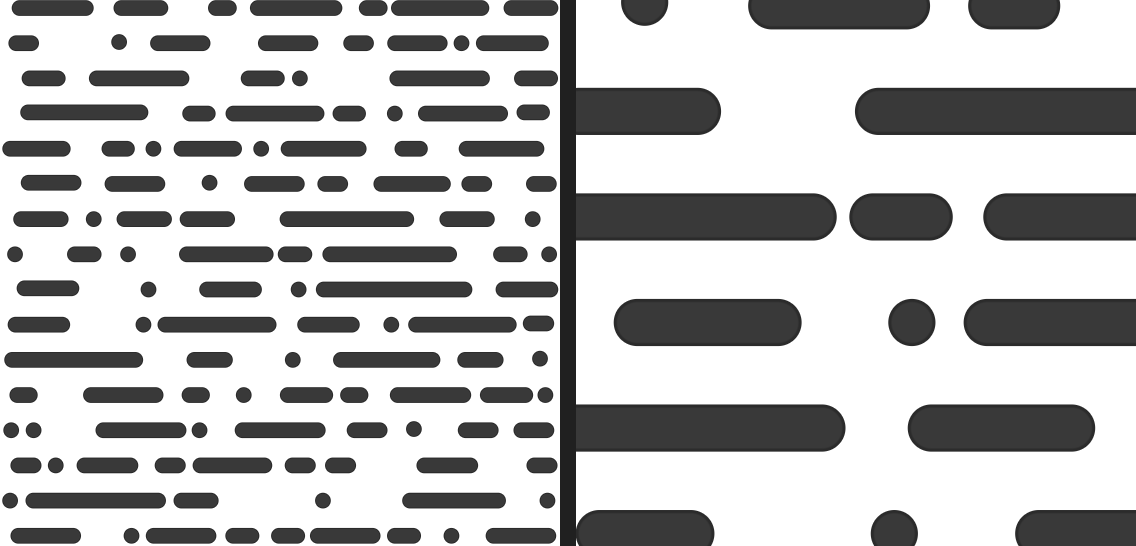
Left: the whole. Right: its middle third, enlarged.
Give the GLSL for this pattern, as a WebGL 2 fragment shader.

```glsl
#version 300 es
precision highp float;
// Sixteen rows of dark rounded dashes and dots on white.
// Each row draws hashed dash lengths and gaps, then scales both so the
// row spans the canvas exactly; every dash is a capsule distance.
uniform vec2 u_resolution;
out vec4 fragColor;

const float RADIUS = 0.0144;

float hash(float row, float k) {
    return fract(sin(row * 127.1 + k * 311.7 + 4.3) * 43758.55);
}

// Relative straight length of a dash: dot, short, medium or long.
// Golden-ratio steps keep every row a mix of all four.
float bodyLength(float row, float i) {
    float kind = fract(hash(row, 40.0) + i * 0.618 + 0.35 * hash(row, i));
    if (kind < 0.22) return 0.0;
    if (kind < 0.56) return 0.24;
    if (kind < 0.82) return 0.72;
    return mix(0.9, 1.6, hash(row, i + 20.0));
}

// Relative gap before dash i; the two outer margins are narrower.
float gapLength(float row, float i, float count) {
    float g = hash(row, i + 60.0);
    float margin = (i < 0.5 || i > count - 0.5) ? 0.3 : 1.0;
    return (0.08 + g * g) * margin;
}

void main() {
    vec2 p = gl_FragCoord.xy / u_resolution.y;
    float width = u_resolution.x / u_resolution.y;

    // Row index and height above the row's centre line
    float pitch = 0.06444;
    float row = clamp(floor((p.y - 0.0187) / pitch + 0.5), 0.0, 15.0);
    float y = p.y - 0.0187 - row * pitch;

    // Totals used to fit the row to the width
    float count = 6.0 + floor(hash(row, 90.0) * 3.5);
    float bodySum = 0.0;
    float gapSum = gapLength(row, 0.0, count);
    for (float i = 0.0; i < count; i++) {
        bodySum += bodyLength(row, i);
        gapSum += gapLength(row, i + 1.0, count);
    }
    float ink = width * mix(0.6, 0.8, hash(row, 91.0));
    float bodyScale = (ink - count * 2.0 * RADIUS) / bodySum;
    float gapScale = (width - ink) / gapSum;

    // Walk along the row, keeping the nearest capsule
    float d = 1.0;
    float x = gapScale * gapLength(row, 0.0, count);
    for (float i = 0.0; i < count; i++) {
        float halfBody = 0.5 * bodyScale * bodyLength(row, i);
        float center = x + RADIUS + halfBody;
        // A few dashes sit slightly above their row
        float lift = 0.0022 * step(0.94, hash(row, i + 110.0));
        vec2 q = vec2(max(abs(p.x - center) - halfBody, 0.0), y - lift);
        d = min(d, length(q) - RADIUS);
        x = center + halfBody + RADIUS + gapScale * gapLength(row, i + 1.0, count);
    }

    // Charcoal fill with a thin darker rim, smoothed against white
    vec3 charcoal = vec3(mix(0.17, 0.222, smoothstep(0.0012, 0.0026, -d)));
    float cover = clamp(0.5 - d * u_resolution.y, 0.0, 1.0);
    fragColor = vec4(mix(vec3(1.0), charcoal, cover), 1.0);
}
```
